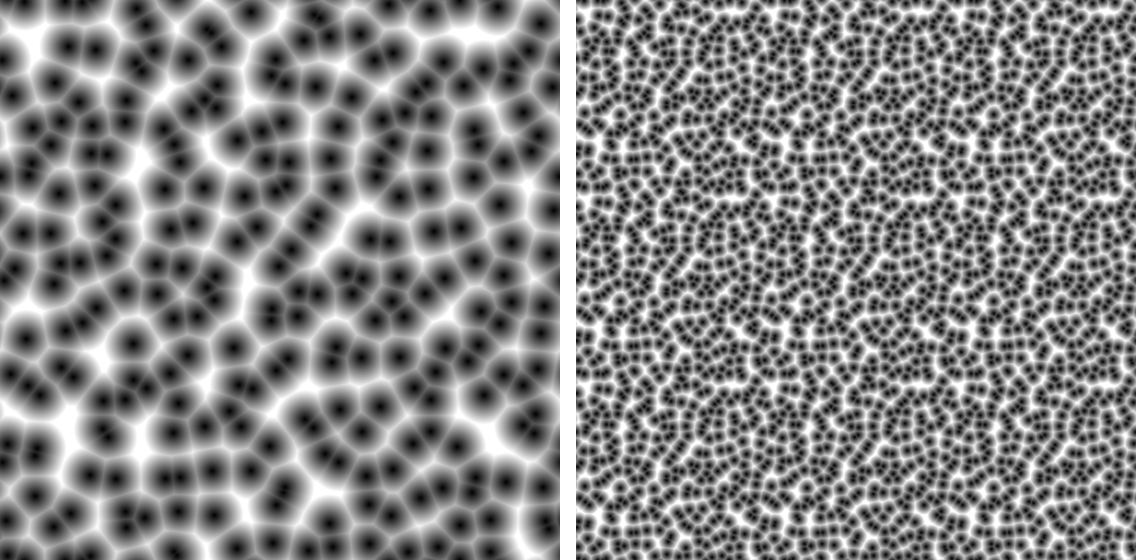
Left, the tile; right, the same tile 3 across and 3 down.
Write a WebGL 1 fragment shader that draws this texture.

```glsl
precision highp float;
// Soft dark spots on white, packed like cells: the distance to the nearest
// of many scattered points, shown as grey. One point is placed at random in
// each square of a grid, and the grid wraps so that the texture tiles.

uniform vec2 u_resolution;

const float GRID_CELLS = 16.0;   // squares per side, a whole number
const float JITTER = 1.0;        // 0 = regular grid, 1 = fully scattered
const float WHITE_RADIUS = 0.84; // distance, in squares, that reaches white
const float SEED = 7.0;
const vec3 CENTRE_COLOR = vec3(0.0);
const vec3 GAP_COLOR = vec3(1.0);

// Two random values from 0 to 1 for a grid square.
vec2 hash2(vec2 cell) {
  vec3 p = fract((cell.xyx + SEED) * vec3(0.1031, 0.1030, 0.0973));
  p += dot(p, p.yzx + 33.33);
  return fract((p.xx + p.yz) * p.zy);
}

// Distance to the nearest point; exact up to one square, beyond white.
float nearestPoint(vec2 position) {
  vec2 home = floor(position);
  vec2 local = position - home;
  float nearestSquared = 4.0;
  for (int y = -1; y <= 1; y++) {
    for (int x = -1; x <= 1; x++) {
      vec2 offset = vec2(float(x), float(y));
      vec2 wrapped = mod(home + offset, GRID_CELLS);
      vec2 point = offset + 0.5 + JITTER * (hash2(wrapped) - 0.5);
      vec2 toPoint = point - local;
      nearestSquared = min(nearestSquared, dot(toPoint, toPoint));
    }
  }
  return sqrt(nearestSquared);
}

void main() {
  vec2 uv = gl_FragCoord.xy / u_resolution;
  float shade = clamp(nearestPoint(uv * GRID_CELLS) / WHITE_RADIUS, 0.0, 1.0);
  gl_FragColor = vec4(mix(CENTRE_COLOR, GAP_COLOR, shade), 1.0);
}
```
